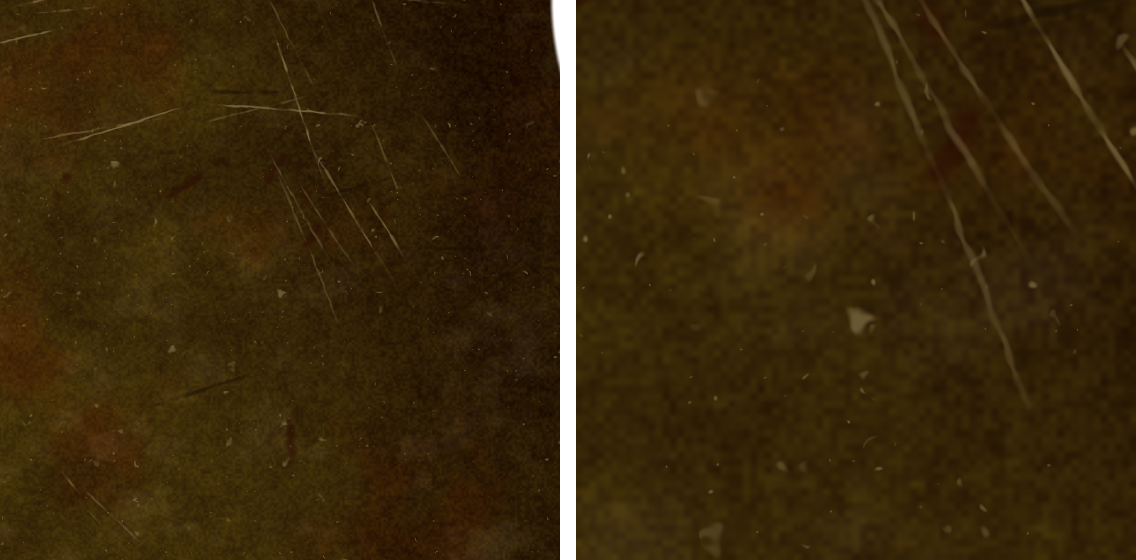
Left, the full canvas; right, a detail of the centre.
A Shadertoy shader for this texture:

```glsl
#define SCRATCH_COUNT 21
#define DARK_MARK_COUNT 14
#define STAIN_COUNT 9
#define SCRATCH_WIDTH 0.0017
#define GRAIN_SCALE 230.0
#define GRAIN_AMOUNT 0.46
#define MOTTLE_AMOUNT 0.75
#define SHADOW vec3(0.115, 0.058, 0.006)
#define OLIVE vec3(0.255, 0.185, 0.033)
#define RUST vec3(0.17, 0.055, 0.008)
#define PALE vec3(0.50, 0.43, 0.27)

float hash(vec2 p) {
    vec3 q = fract(vec3(p.xyx) * 0.1031);
    q += dot(q, q.yzx + 33.33);
    return fract((q.x + q.y) * q.z);
}

vec2 hash2(vec2 p) {
    return vec2(hash(p), hash(p + 57.3));
}

float noise(vec2 p) {
    vec2 i = floor(p), f = fract(p);
    f = f * f * (3.0 - 2.0 * f);
    return mix(mix(hash(i), hash(i + vec2(1, 0)), f.x),
               mix(hash(i + vec2(0, 1)), hash(i + vec2(1, 1)), f.x), f.y);
}

float fbm(vec2 p) {
    float sum = 0.0, amp = 0.53;
    for (int i = 0; i < 4; i++) {
        sum += amp * noise(p);
        p = mat2(0.8, 0.6, -0.6, 0.8) * p * 2.1 + 11.7;
        amp *= 0.5;
    }
    return sum;
}

// Tapered, slightly bowed and worn stroke
float stroke(vec2 p, vec2 centre, float angle, float halfLen, float width, float seed) {
    vec2 dir = vec2(cos(angle), sin(angle));
    vec2 q = p - centre;
    q = vec2(dot(q, dir), dot(q, vec2(-dir.y, dir.x)));
    float along = q.x / halfLen;
    q.y += 0.012 * halfLen * (noise(vec2(q.x * 60.0, seed)) - 0.5)
         + 0.05 * halfLen * along * along * (hash(vec2(seed, 3.0)) - 0.5);
    float wear = smoothstep(0.22, 0.7, noise(vec2(q.x * 45.0, seed + 9.0)));
    float ragged = width * (0.6 + 1.1 * noise(p * 130.0 + seed));
    float taper = 1.0 - smoothstep(0.55, 1.0, abs(along));
    return (1.0 - smoothstep(0.2 * ragged, 1.5 * ragged, abs(q.y))) * taper * (0.25 + 0.75 * wear);
}

// Pale chips scattered over a jittered grid
float specks(vec2 uv, float cells, float density, float seed) {
    vec2 p = uv * cells + 0.5 * vec2(noise(uv * 110.0), noise(uv * 110.0 + 40.0));
    vec2 id = floor(p) + seed;
    vec2 offset = fract(p) - mix(vec2(0.35), vec2(0.65), hash2(id));
    float radius = mix(0.08, 0.3, pow(hash(id + 21.0), 3.0));
    float present = step(hash(id + 71.0), density);
    return present * (1.0 - smoothstep(0.2 * radius, radius, length(offset)))
         * mix(0.25, 0.9, hash(id + 5.0));
}

void mainImage(out vec4 fragColor, in vec2 fragCoord) {
    vec2 uv = fragCoord / iResolution.xy;
    float minWidth = 0.7 / iResolution.y;

    // Broad light falling off to the right, with mottling and fine grain
    float tone = 0.85 - 0.58 * smoothstep(0.3, 1.0, uv.x + 0.2 * (uv.y - 0.5));
    tone -= 0.16 * smoothstep(0.75, 1.0, uv.y);
    tone -= 0.18 * exp(-14.0 * dot(uv - vec2(0.62, 0.42), uv - vec2(0.62, 0.42)));
    tone += MOTTLE_AMOUNT * (fbm(uv * 7.0) - 0.5) + 0.35 * (fbm(uv * 38.0 + 5.0) - 0.5);
    tone += GRAIN_AMOUNT * (noise(uv * GRAIN_SCALE) - 0.5);
    tone += 0.25 * (noise(uv * GRAIN_SCALE * 0.47 + 31.0) - 0.5);
    vec3 col = mix(SHADOW, OLIVE, clamp(tone, -0.35, 1.3));

    // Rusty tint and dusty grey haze
    float rusty = smoothstep(0.5, 0.75, fbm(uv * 5.0 + 23.0));
    col *= mix(vec3(1.0), vec3(1.08, 0.84, 0.65), rusty);
    float haze = smoothstep(0.52, 0.8, fbm(uv * vec2(16.0, 20.0) + 61.0));
    col += haze * vec3(0.045, 0.042, 0.04) * (1.0 - 0.6 * uv.y);

    // Short dark red stains
    for (int i = 0; i < STAIN_COUNT; i++) {
        float s = float(i) + 101.0;
        vec2 centre = vec2(0.02, 0.2) + vec2(0.7, 0.75) * hash2(vec2(s, 2.0));
        float angle = mix(0.5, 1.9, hash(vec2(s, 7.0)));
        float mark = stroke(uv, centre, angle, mix(0.02, 0.05, hash(vec2(s, 4.0))), 0.007, s);
        col = mix(col, RUST, 0.65 * mark);
    }

    // Dark scuffs, mostly on the right
    for (int i = 0; i < DARK_MARK_COUNT; i++) {
        float s = float(i) + 201.0;
        vec2 h = hash2(vec2(s, 2.0));
        vec2 centre = vec2(1.0 - 0.65 * h.x * h.x, 0.3 + 0.7 * h.y);
        float angle = mix(-1.1, 0.9, hash(vec2(s, 7.0)));
        float mark = stroke(uv, centre, angle, mix(0.05, 0.13, hash(vec2(s, 4.0))), 0.003, s);
        col = mix(col, SHADOW * 0.75, 0.5 * mark);
    }

    // Pale scratches: steep on the right, shallow at the top, diagonal low on the left
    for (int i = 0; i < SCRATCH_COUNT; i++) {
        float s = float(i) + 301.0;
        vec2 h = hash2(vec2(s, 2.0));
        float turn = hash(vec2(s, 7.0)) - 0.5;
        bool steep = i % 2 == 0, low = i % 7 == 5;
        vec2 centre = steep ? vec2(0.46, 0.5) + vec2(0.42, 0.5) * h : vec2(0.85, 0.25) * h + vec2(0.0, 0.76);
        float angle = steep ? -1.1 + 0.3 * turn : 0.1 + 0.4 * turn;
        if (low) { centre = vec2(0.08, 0.02) + vec2(0.24, 0.13) * h; angle = -0.8 + 0.2 * turn; }
        float halfLen = mix(0.05, 0.17, hash(vec2(s, 4.0))) * (low ? 0.6 : 1.0);
        float mark = stroke(uv, centre, angle, halfLen, max(SCRATCH_WIDTH, minWidth), s);
        col = mix(col, PALE, mark * mix(0.25, 0.85, hash(vec2(s, 8.0))));
    }

    // Chips and dust
    float dusty = 0.5 + smoothstep(0.4, 0.65, fbm(uv * 6.0 + 83.0));
    float chips = max(specks(uv, 30.0, 0.15 * dusty, 400.0), specks(uv, 75.0, 0.12 * dusty, 500.0));
    col = mix(col, PALE, 0.8 * chips);

    // Bright gap beyond the worn upper right corner
    float below = 1.0 - uv.y;
    float gap = smoothstep(-0.004, 0.006, uv.x - 0.984 - 1.0 * below * below);
    col = mix(max(col, 0.0), vec3(1.0), gap);
    fragColor = vec4(col, 1.0);
}
```
